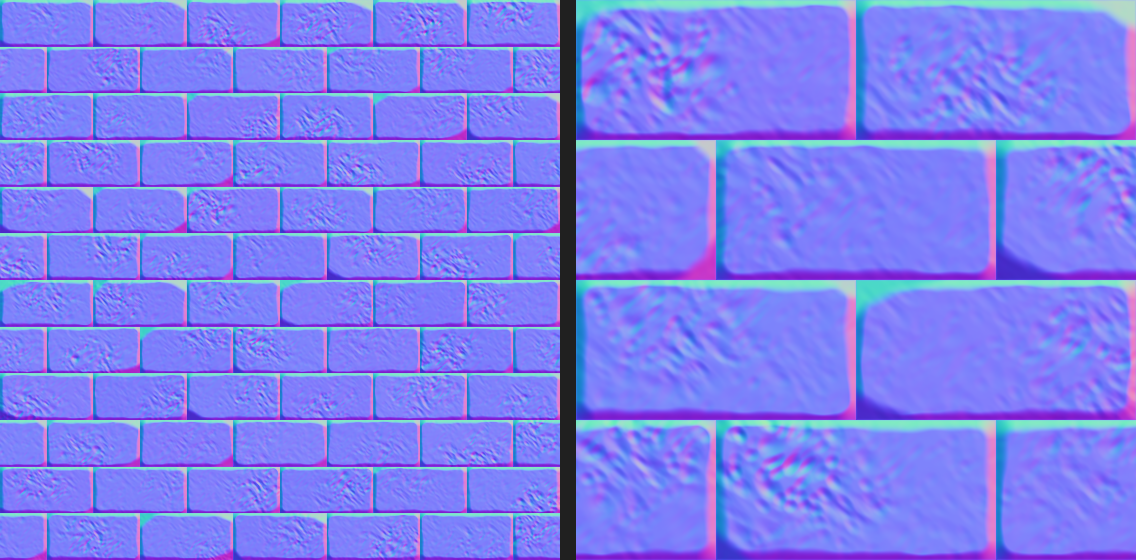
Left, the full canvas; right, a detail of the centre.
A three.js fragment shader for this texture map:

```glsl
// Tangent-space normal map of a worn brick wall in running bond.
// Each brick sums slopes from a rounded bevel, chipped corners and patches
// of cellular pitting; the total slope is then encoded as a unit normal.
varying vec2 vUv;

const vec2 BRICKS = vec2(6.0, 12.0);     // repeats across and up
const vec2 HALF_CELL = vec2(1.0, 0.5);   // one brick height is one unit
const float GAP = 0.012;                 // half width of the joint
const float SEAM = 0.016;                // softness where two bricks meet
const float RADIUS = 0.13;               // corner rounding
const float BEVEL = 0.068;               // mean bevel width
const float BEVEL_WEAR = 0.5;            // variation of the bevel width
const float SLOPE_UP = 1.5;
const float SLOPE_DOWN = 1.25;
const float CHIP_MIN = 0.03;
const float CHIP_MAX = 0.25;
const float CHIP_CURVE = 0.4;            // how far a chip tapers along the edges
const vec2 CHIP_SLOPE = vec2(0.8, 1.4);  // shallowest and steepest
const float PIT_HEIGHT = 0.027;
const float BASE_GRAIN = 0.2;            // roughness outside the patches
const float TILT = 0.06;                 // random lean of a whole brick
const float FLAT_BLUE = 0.985;

vec2 hash2(vec2 p) {
  vec3 a = fract(p.xyx * vec3(0.1031, 0.1030, 0.0973));
  a += dot(a, a.yzx + 33.33);
  return fract((a.xx + a.yz) * a.zy);
}

// Layered sines for worn, wandering edges, about -1 to 1
float wander(vec2 p, float phase) {
  return 0.6 * sin(p.x * 2.7 + p.y * 4.1 + phase)
       + 0.3 * sin(p.x * 9.7 - p.y * 8.3 + phase * 2.3)
       + 0.15 * sin(p.x * 23.0 + p.y * 19.0 + phase * 3.7);
}

// Cellular noise: soft pits of random depth, one per cell
float pits(vec2 p) {
  vec2 cell = floor(p), f = fract(p);
  float sum = 0.0;
  for (int j = -1; j <= 1; j++) {
    for (int i = -1; i <= 1; i++) {
      vec2 o = vec2(float(i), float(j));
      vec2 r = hash2(cell + o);
      float depth = hash2(cell + o + 71.0).x;
      sum -= depth * depth * (1.0 - smoothstep(0.0, 0.85, length(o + r - f)));
    }
  }
  return sum;
}

// Slanted chisel marks over finer pits
float grain(vec2 p) {
  p += 0.05 * sin(p.yx * 8.0);
  vec2 slanted = vec2(p.x + p.y, (p.y - p.x) * 0.7);
  return PIT_HEIGHT * (pits(slanted * 6.5) + 0.6 * pits(p * 14.0));
}

vec2 grainSlope(vec2 p) {
  const float e = 0.012;
  return -vec2(grain(p + vec2(e, 0.0)) - grain(p - vec2(e, 0.0)),
               grain(p + vec2(0.0, e)) - grain(p - vec2(0.0, e))) / (2.0 * e);
}

// Rounded bevel, facing away from the brick centre
vec2 bevelSlope(vec2 q, float wear) {
  vec2 a = abs(q) - (HALF_CELL - GAP - RADIUS);
  float d = length(max(a, 0.0)) + min(max(a.x, a.y), 0.0) - RADIUS;
  vec2 outward = normalize(max(a, 0.0) + 0.00001) * sign(q);
  float width = BEVEL * (1.0 + BEVEL_WEAR * wear);
  float steep = mix(SLOPE_DOWN, SLOPE_UP, 0.5 + 0.5 * outward.y);
  return outward * steep * smoothstep(-width, -0.005, d);
}

// Soft cuts across the corners, each of its own size, angle and steepness
vec2 chipCorners(vec2 slope, vec2 q, vec2 id, float wear) {
  for (int k = 0; k < 4; k++) {
    float n = float(k);
    vec2 side = vec2(mod(n, 2.0), floor(n / 2.0)) * 2.0 - 1.0;
    vec2 h = hash2(id * 5.0 + n * 17.0 + 9.0);
    vec2 dir = normalize(side * vec2(mix(0.45, 1.0, h.y), 1.0));
    vec2 fromCorner = side * HALF_CELL - q;
    float along = dot(fromCorner, vec2(-dir.y, dir.x));
    float inward = dot(fromCorner, dir) + 0.03 * wear - CHIP_CURVE * min(along * along, 0.2);
    float size = mix(CHIP_MIN, CHIP_MAX, h.x * h.x * h.x);
    float cut = 1.0 - smoothstep(size - 0.08, size + 0.03, inward);
    slope = mix(slope, dir * mix(CHIP_SLOPE.x, CHIP_SLOPE.y, h.x), cut);
  }
  return slope;
}

void main() {
  // Running bond: even rows shift by half a brick
  vec2 p = vUv * BRICKS;
  float row = floor(p.y);
  p.x += 0.5 * (1.0 - mod(row, 2.0));
  vec2 id = vec2(mod(floor(p.x), BRICKS.x), row);
  vec2 q = (fract(p) - 0.5) * HALF_CELL * 2.0;

  vec2 rnd = hash2(id + 3.0);
  float wear = wander(q, rnd.x * 40.0);

  vec2 slope = bevelSlope(q, wear);
  slope = chipCorners(slope, q, id, wear);

  // Rough patch at a random place on each brick
  vec2 centre = (hash2(id + 41.0) - 0.5) * vec2(1.5, 0.6);
  float patchArea = 1.0 - smoothstep(0.1, 0.85, length((q - centre) * vec2(0.9, 1.2)) + 0.15 * wear);
  float rough = BASE_GRAIN + patchArea * mix(0.3, 1.2, rnd.y);
  slope += rough * grainSlope(q + rnd * 50.0);
  slope += TILT * (hash2(id + 87.0) - 0.5);

  // Ease to flat in the middle of the joint
  vec2 toSeam = HALF_CELL - abs(q);
  slope *= smoothstep(-SEAM, SEAM, min(toSeam.x, toSeam.y));

  vec3 normal = normalize(vec3(slope, 1.0));
  gl_FragColor = vec4((normal * 0.5 + 0.5) * vec3(1.0, 1.0, FLAT_BLUE), 1.0);
}
```
